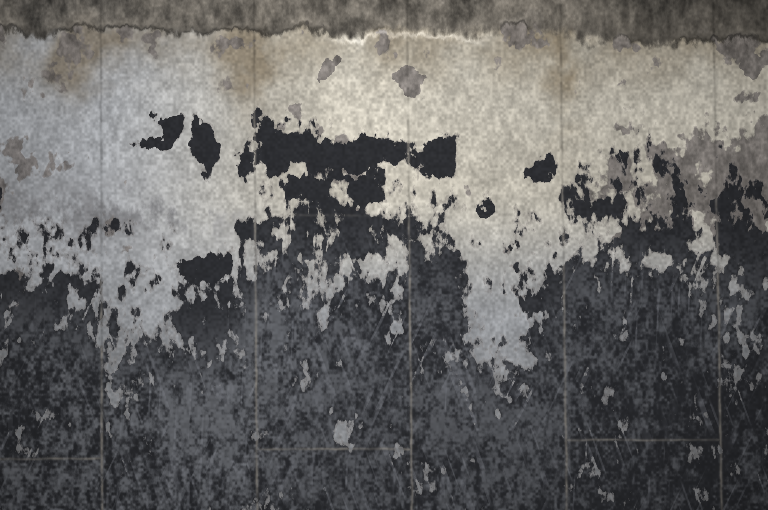
Write a Shadertoy shader that draws this texture.

```glsl
// A weathered wall: pale plaster above, peeling black paint below, a dirty
// ledge on top and faint tile joints. Noise-eroded masks are layered from
// plaster to stains, paint, scratches, joints and light.

#define PAINT_DARK   vec3(.155, .16, .175)
#define PAINT_WORN   vec3(.41, .42, .44)
#define PLASTER_COOL vec3(.65, .66, .675)
#define PLASTER_WARM vec3(.74, .72, .67)
#define UNDERCOAT    vec3(.44, .42, .41)
#define LEDGE_COLOR  vec3(.43, .41, .38)
#define RUST         vec3(.47, .41, .32)
#define JOINT_STEP   0.302
#define EROSION      1.0
#define GRAIN        0.20

float hash(vec2 p) {
    vec3 q = fract(vec3(p.xyx) * 0.1031);
    q += dot(q, q.yzx + 33.33);
    return fract((q.x + q.y) * q.z);
}

float noise(vec2 p) {
    vec2 i = floor(p), f = fract(p);
    f = f * f * (3.0 - 2.0 * f);
    return mix(mix(hash(i), hash(i + vec2(1, 0)), f.x),
               mix(hash(i + vec2(0, 1)), hash(i + vec2(1, 1)), f.x), f.y);
}

// Fractal noise around zero
float fbm(vec2 p) {
    float sum = -0.5, amp = 0.5;
    for (int i = 0; i < 5; i++) {
        sum += amp * noise(p);
        p = mat2(1.6, 1.2, -1.2, 1.6) * p + 17.3;
        amp *= 0.53;
    }
    return sum;
}

// Ellipse: 1 at the centre, 0 on the rim
float ellipse(vec2 p, vec4 e) { return 1.0 - length((p - e.xy) / e.zw); }
float glow(vec2 p, vec4 e) { vec2 d = (p - e.xy) / e.zw; return exp(-dot(d, d)); }
float line(float d, float w) { return exp(-d * d / (w * w)); }

// Upper limit of the paint
float paintLine(float x) {
    return 0.46 - 0.06 * smoothstep(.10, .28, x) + 0.18 * smoothstep(.42, .54, x)
         - 0.15 * smoothstep(.87, .95, x) + 0.15 * smoothstep(1.04, 1.15, x)
         - 0.02 * smoothstep(1.34, 1.46, x);
}

// Flakes clinging above the paint line
float flakes(vec2 p) {
    const vec4 spots[12] = vec4[12](
        vec4(.343, .745, .026, .028), vec4(.303, .716, .036, .011), vec4(.408, .716, .024, .058),
        vec4(.477, .686, .019, .056), vec4(.559, .710, .062, .050), vec4(.716, .700, .094, .027),
        vec4(.863, .686, .036, .053), vec4(1.065, .67, .028, .034), vec4(.945, .596, .024, .014),
        vec4(.408, .486, .052, .036), vec4(.600, .625, .045, .026), vec4(.720, .635, .045, .034));
    float best = -1.0;
    for (int i = 0; i < 12; i++) best = max(best, ellipse(p, spots[i]));
    return best;
}

// Thin strokes from noise stretched in three directions
float scratches(vec2 p) {
    float sum = 0.0;
    for (int i = 0; i < 3; i++) {
        float a = float(i) * 0.4 - 0.35;
        vec2 q = mat2(cos(a), sin(a), -sin(a), cos(a)) * p;
        float stroke = noise(q * vec2(150, 13) + float(i) * 31.7);
        sum += smoothstep(.72, .95, stroke) * smoothstep(.4, .65, noise(q * 11.0 + 5.1));
    }
    return min(sum, 1.0);
}

void mainImage(out vec4 fragColor, in vec2 fragCoord) {
    vec2 p = fragCoord / iResolution.y;
    vec2 warp = vec2(fbm(p * 27.0), fbm(p * 24.0 + 40.0));
    vec2 q = p + 0.06 * warp;
    float rough = fbm(p * 13.0 + 3.0);
    float fine = fbm(p * vec2(80, 42) + 9.0);
    float broad = fbm(p * 4.0 + 21.0);
    float grain = noise(p * 190.0) - 0.5;

    // Plaster, rust stains and a grey band
    vec3 col = mix(PLASTER_COOL, PLASTER_WARM, smoothstep(.15, .65, p.x) * smoothstep(.35, .65, p.y));
    col *= (1.0 + 0.25 * broad + 0.3 * fine) * mix(0.85, 1.0, smoothstep(.25, .6, p.y));
    float rust = glow(q, vec4(.15, .88, .06, .08)) + glow(q, vec4(.49, .87, .05, .09))
               + glow(q, vec4(1.09, .83, .04, .12)) + 0.7 * smoothstep(.78, .95, p.y);
    col = mix(col, RUST, clamp(rust * (0.35 + 1.4 * rough), 0.0, 0.6));
    float band = line(p.y - 0.585, 0.06) * (1.0 - smoothstep(.35, .55, p.x));
    col = mix(col, vec3(.48, .48, .49), band * smoothstep(-.15, .1, rough + 0.5 * fine) * 0.8);

    // Brown undercoat: chips and the peeled right side
    float peeled = rough + 0.6 * warp.y + 0.3 * fine - 0.24 + 0.6 * glow(p, vec4(1.44, .63, .2, .13));
    peeled = max(peeled, ellipse(q, vec4(.81, .842, .026, .03)));
    peeled = max(peeled, ellipse(q, vec4(1.475, .88, .032, .04)));
    peeled = max(peeled, ellipse(q, vec4(.645, .87, .02, .02)));
    col = mix(col, UNDERCOAT * (1.0 + 0.8 * fine), smoothstep(-.02, .06, peeled) * 0.85);

    // Black paint with bare spots, speckles and strokes
    float depth = paintLine(p.x) - p.y;
    float strokes = scratches(p);
    float bare = glow(q, vec4(.54, .38, .025, .04)) + glow(q, vec4(.97, .37, .06, .13))
               + glow(q, vec4(1.16, .485, .024, .018)) + glow(q, vec4(.65, .44, .06, .045))
               + 0.6 * glow(q, vec4(1.4, .37, .07, .1));
    float crust = 0.8 * rough + 0.9 * warp.x + 0.8 * fine;
    float cover = min(depth * (depth < 0.0 ? 2.2 : mix(1.2, 1.7, smoothstep(.3, .55, p.x))), 0.36)
                + EROSION * crust - 0.3 * bare - 0.12 * strokes;
    cover = max(cover, flakes(q) + 1.4 * crust - 0.06);
    float paint = smoothstep(-.04, .08, cover);
    float worn = smoothstep(-.2, .3, 0.8 * fine + 0.6 * broad + 0.4 * rough + 0.3 * grain);
    worn *= mix(1.0, 0.72, smoothstep(.4, .7, p.x)) * smoothstep(-.05, .22, depth);
    vec3 paintCol = mix(PAINT_DARK, PAINT_WORN, worn * 0.85);
    paintCol = mix(paintCol, vec3(.52, .53, .56), strokes * 0.3 * smoothstep(0.0, .15, depth));
    col = mix(col, UNDERCOAT, 0.35 * smoothstep(-.16, -.02, cover));
    col = mix(col, paintCol, paint * 0.96);

    // Dirty ledge with a bright chipped lip
    float rise = p.y - 0.938 + 0.025 * smoothstep(1.05, 1.25, p.x) - 0.05 * rough - 0.03 * fine;
    vec3 ledgeCol = LEDGE_COLOR * (1.0 + 1.1 * rough + 0.9 * fine) * mix(1.0, 0.75, smoothstep(.9, 1.3, p.x));
    col = mix(col, ledgeCol, smoothstep(-.012, .008, rise) * 0.92);
    col += 0.2 * line(rise + 0.014, 0.006) * smoothstep(.6, .7, p.x) * (1.0 - smoothstep(.88, 1.0, p.x));
    col *= 1.0 - 0.4 * line(rise, 0.005) * smoothstep(-.1, .15, broad + rough);

    // Tile joints: pale over paint, dark over plaster
    float slot = (p.x - 0.199 + (p.y - 0.5) * 0.012 * p.x + 0.004 * warp.x) / JOINT_STEP;
    float column = floor(slot);
    float joint = line((fract(slot + 0.5) - 0.5) * JOINT_STEP, 0.0027);
    float rowY = 0.11 + 0.009 * column - 0.005 * warp.y;
    float row = line(p.y - rowY, 0.0027) * step(0.25, fract(column * 0.5));
    float upperRow = line(p.y - 0.578 + 0.004 * warp.y, 0.0028) * (1.0 - smoothstep(.8, 1.1, p.x));
    joint = max(joint, max(row * 0.8, upperRow * 0.25)) * (0.35 + noise(p * 45.0));
    col = mix(col, mix(col * 0.76, vec3(.53, .51, .48), paint), min(joint, 1.0) * 0.7);

    // Grain and light falling off to the corners
    col *= 1.0 + GRAIN * grain;
    vec2 off = (p - vec2(.72, .58)) / vec2(.95, .85);
    col *= 1.06 - 0.34 * dot(off, off);
    fragColor = vec4(clamp(col, 0.0, 1.0), 1.0);
}
```
